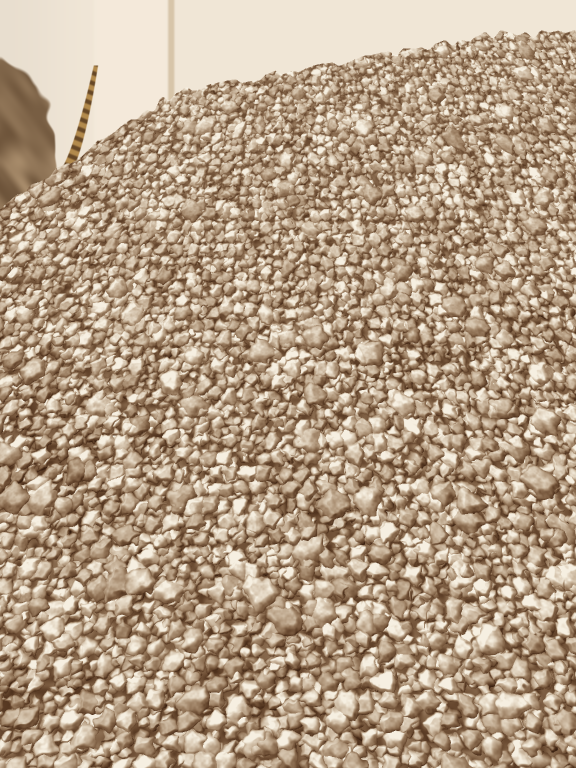
This texture is drawn by a Shadertoy shader. Its source:

```glsl
// A heap of pale crushed stone against a cream wall, with a sack and a striped strip.
// Each stone is a worn solid cut by random planes; three sizes of jittered grids
// are merged by height, on a ground whose cells shrink toward the back.
#define NEAR_SIZE 0.028
#define SIZE_FALL 0.0175
#define JITTER 0.60
#define FACETS 6
#define STONE_RADIUS 0.64
#define WEAR 0.16
#define LIFT 0.50
#define BIG_SHARE 0.15
#define ROUGHNESS 0.20
#define EXPOSURE 1.0
#define LIGHT normalize(vec3(-0.35, 0.50, 0.85))
#define SAMPLE_SPREAD 0.66

float hash(vec2 p) {
    return fract(sin(dot(p, vec2(127.1, 311.7))) * 43758.55);
}

float noise(vec2 p) {
    vec2 i = floor(p), f = fract(p);
    f = f * f * (3.0 - 2.0 * f);
    return mix(mix(hash(i), hash(i + vec2(1, 0)), f.x),
               mix(hash(i + vec2(0, 1)), hash(i + vec2(1, 1)), f.x), f.y);
}

// One brightness becomes dark brown, tan or cream
vec3 stoneTone(float v) {
    return vec3(1.0, 0.985, 0.94) * pow(vec3(clamp(v, 0.2, 0.965)), vec3(1.0, 1.38, 1.80));
}

// Height of a worn stone; slope receives the blended gradient of its facets
float stoneHeight(vec2 q, vec2 id, out vec2 slope) {
    slope = 0.6 * (vec2(hash(id + 3.1), hash(id + 5.7)) - 0.5);
    float h = 0.36 + dot(q, slope);
    float radius = STONE_RADIUS * mix(0.72, 1.12, hash(id + 8.3));
    for (int i = 0; i < FACETS; i++) {
        vec2 key = id + float(i) * 1.37;
        float a = 6.2832 * (float(i) + 0.75 * hash(key + 11.0)) / float(FACETS);
        vec2 dir = vec2(cos(a), sin(a));
        float steep = mix(0.7, 2.5, hash(key + 23.0));
        float side = (radius * mix(0.65, 1.0, hash(key + 37.0)) - dot(q, dir)) * steep;
        // Smooth minimum rounds the edges between facets
        float t = clamp(0.5 + 0.5 * (side - h) / WEAR, 0.0, 1.0);
        h = mix(side, h, t) - WEAR * t * (1.0 - t);
        slope = mix(-dir * steep, slope, t);
    }
    return h;
}

vec3 heapColor(vec2 p) {
    // Ground coordinates: cells keep their shape while shrinking with distance
    float size = NEAR_SIZE - SIZE_FALL * p.y;
    vec2 ground = vec2((p.x - 0.375) / size, -log(size / NEAR_SIZE) / SIZE_FALL);
    vec2 warp = vec2(noise(ground * 3.5), noise(ground * 3.5 + 31.0)) - 0.5;
    float topZ = 0.0, value = 0.32 + 0.25 * noise(ground * 3.0);

    for (int layer = 0; layer < 3; layer++) {
        float scale = 0.60 * pow(1.62, float(layer));
        vec2 g = (ground + 0.22 * warp) / scale + float(layer) * 19.3;
        vec2 cell = floor(g);
        for (int k = 0; k < 9; k++) {
            vec2 id = cell + vec2(k % 3 - 1, k / 3 - 1);
            if (layer == 2 && hash(id + 71.0) > BIG_SHARE) continue;
            vec2 jitter = vec2(hash(id), hash(id + 41.0)) - 0.5;
            vec2 q = g - id - 0.5 - JITTER * jitter;
            if (dot(q, q) > 1.0) continue;
            vec2 slope;
            float h = stoneHeight(q, id, slope);
            float z = scale * (h + LIFT * hash(id + 53.0));
            if (h < 0.0 || z < topZ) continue;
            topZ = z;
            // Facet light, darker rims and buried stones, rough and stained faces
            float diffuse = max(dot(normalize(vec3(-slope, 1.0)), LIGHT), 0.0);
            float albedo = mix(0.77, 1.02, hash(id + 61.0));
            float rim = mix(0.78, 1.0, smoothstep(0.0, 0.14, h));
            float depth = mix(0.72, 1.0, smoothstep(0.05, 0.40, z));
            float grain = noise(ground * 4.0 + id) * 0.65 + noise(ground * 9.0) * 0.35 - 0.5;
            value = albedo * (0.53 + 0.52 * diffuse) * rim * depth + ROUGHNESS * grain;
        }
    }
    float patches = noise(ground * 0.22) + noise(ground * 0.5 + 7.0) - 1.0;
    value = value * EXPOSURE + 0.05 * patches;
    return stoneTone(mix(value, 0.78, 0.15 * smoothstep(0.4, 1.0, p.y)));
}

vec3 backdropColor(vec2 p) {
    // Wall with a raised post and its tan edge
    float post = smoothstep(0.120, 0.125, p.x) - smoothstep(0.215, 0.220, p.x);
    vec3 color = vec3(0.94, 0.90, 0.84) + 0.015 * post - 0.03 * smoothstep(0.13, 0.0, p.x);
    float seam = smoothstep(0.006, 0.002, abs(p.x - 0.223));
    color = mix(color, vec3(0.82, 0.74, 0.62), 0.8 * seam);

    // Curved strip with dark bands
    float t = clamp((p.y - 0.77) / 0.145, 0.0, 1.0);
    float offset = abs(p.x - 0.078 - 0.047 * pow(t, 0.6));
    float strip = smoothstep(0.0015, 0.0, offset - mix(0.007, 0.002, t)) * step(p.y, 0.915);
    float band = smoothstep(0.2, 0.7, abs(fract(p.y * 75.0 + p.x * 30.0) - 0.5) * 2.0);
    color = mix(color, mix(vec3(0.40, 0.28, 0.15), vec3(0.70, 0.54, 0.30), band), strip);

    // Crumpled sack
    vec2 q = (p - vec2(0.005, 0.815)) / vec2(0.066, 0.098);
    float sack = smoothstep(1.03, 0.97, length(q) + 0.25 * (noise(p * 45.0) - 0.5));
    float fold = noise(vec2(p.x * 60.0 + p.y * 45.0, p.y * 22.0 - p.x * 15.0));
    vec3 cloth = mix(vec3(0.42, 0.32, 0.22), vec3(0.67, 0.56, 0.43), fold);
    return mix(color, cloth, sack);
}

vec3 scene(vec2 p) {
    float crest = min(min(0.733 + 0.64 * p.x, 0.839 + 0.18 * p.x), 0.955);
    crest += 0.012 * (noise(p.xx * vec2(95.0, 0.0)) - 0.5);
    return p.y < crest ? heapColor(p) : backdropColor(p);
}

void mainImage(out vec4 fragColor, in vec2 fragCoord) {
    // Four samples per pixel smooth every edge
    vec3 sum = vec3(0.0);
    for (int s = 0; s < 4; s++) {
        vec2 shift = (vec2(s % 2, s / 2) - 0.5) * SAMPLE_SPREAD;
        sum += scene((fragCoord + shift) / iResolution.y);
    }
    fragColor = vec4(sum / 4.0, 1.0);
}
```
